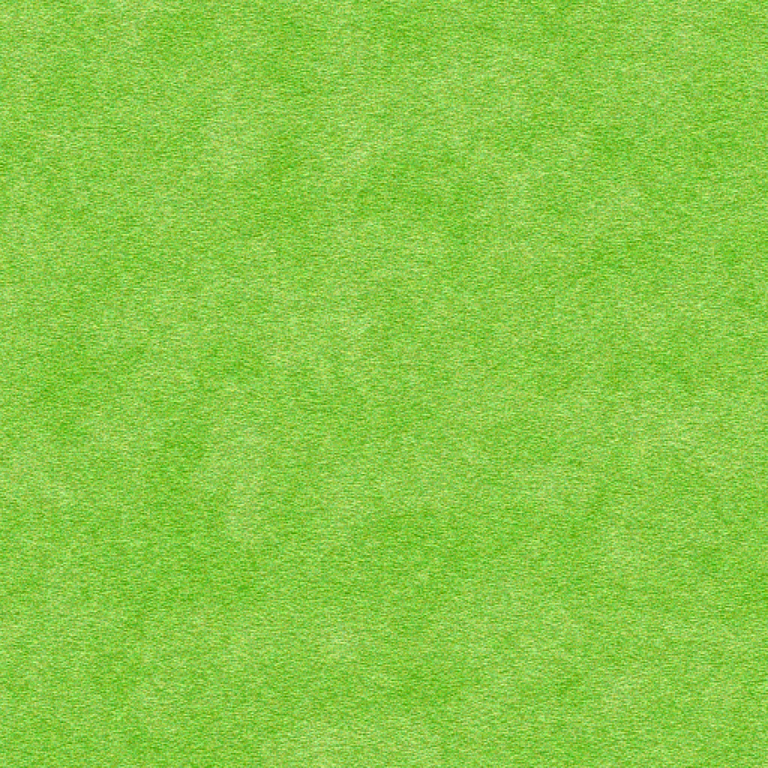
Give the GLSL for this texture, as a WebGL 2 fragment shader.

```glsl
#version 300 es
precision highp float;
// Short mown lawn: very fine speckled blades, thin sideways shadows and faint pale patches.

uniform vec2 u_resolution;
out vec4 fragColor;

float hash(vec2 cell) {
    vec3 p = fract(vec3(cell.xyx) * vec3(0.1031, 0.1030, 0.0973));
    p += dot(p, p.yzx + 33.33);
    return fract((p.x + p.y) * p.z);
}

float valueNoise(vec2 p) {
    vec2 cell = floor(p);
    vec2 f = fract(p);
    f = f * f * (3.0 - 2.0 * f);
    float bottom = mix(hash(cell), hash(cell + vec2(1.0, 0.0)), f.x);
    float top = mix(hash(cell + vec2(0.0, 1.0)), hash(cell + vec2(1.0, 1.0)), f.x);
    return mix(bottom, top, f.y);
}

// Layered noise for the uneven growth, centred on zero
float patches(vec2 p) {
    float sum = 0.0, weight = 0.26;
    float c = cos(0.6), s = sin(0.6);
    for (int i = 0; i < 4; i++) {
        sum += weight * (valueNoise(p) - 0.5);
        p = mat2(c, s, -s, c) * p * 2.1 + 17.3;
        weight *= 0.85;
    }
    return sum;
}

// Noise with the given number of grains across and up the canvas, centred on zero
float grains(vec2 uv, vec2 count, float seed) {
    return valueNoise(uv * count - 0.5 + seed) - 0.5;
}

void main() {
    vec2 uv = gl_FragCoord.xy / u_resolution;
    vec2 fine = vec2(512.0);
    vec2 blade = vec2(230.0, 512.0);

    // Lit upper and shaded lower sides of short sideways blades
    float relief = grains(uv, blade, 307.0)
                 - grains(uv + vec2(0.0, 1.0 / blade.y), blade, 307.0);

    // Speckle, relief and longer faint streaks
    float light = 0.25 * grains(uv, fine, 11.0)
                + 0.23 * relief
                + 0.12 * grains(uv, vec2(120.0, 260.0), 601.0);

    // Tint shifts from cool green to yellow, and from rich to pale
    float warm = grains(uv, fine, 1213.0);
    float pale = grains(uv, vec2(400.0, 512.0), 1511.0);
    float growth = patches(uv * 14.0 + 4.7);

    vec3 color = vec3(0.54, 0.787, 0.272);
    color += light * vec3(0.72, 0.62, 0.66);
    color += warm * vec3(0.18, -0.05, -0.07);
    color += pale * vec3(0.10, 0.03, 0.22);
    color += growth * vec3(0.27, 0.09, 0.32);

    fragColor = vec4(clamp(color, 0.0, 1.0), 1.0);
}
```
